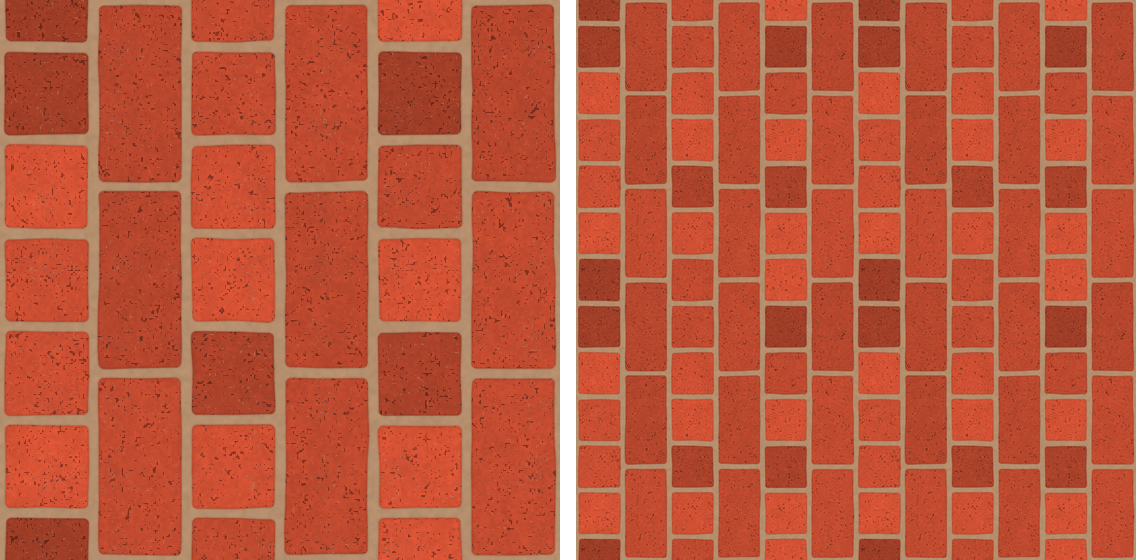
Left: one tile. Right: repeated 2 by 2.
Reproduce this pattern procedurally as a Shadertoy shader.

```glsl
// Clay paving: columns of square bricks alternate with columns of tall bricks in sandy mortar.
// Each brick is a rounded box with a hashed tone and wobbly edges; wrapping value noise
// adds the mottling, dark pits and pale grit, so the tile repeats without a seam.

#define COLUMNS 6.0
#define SQUARE_ROWS 6.0
#define TALL_ROWS 3.0
#define HALF_GAP 0.0092
#define CORNER 0.0095
#define WOBBLE 0.0042
#define GRAIN 288.0
#define PIT_DEPTH 0.36
#define GRIT_AMOUNT 0.38
#define CLAY vec3(1.0, 0.385, 0.247)
#define MORTAR vec3(0.71, 0.56, 0.43)

// Integer hash of a non-negative lattice point, 0 to 1
float hash(vec2 p) {
    uvec2 q = uvec2(p) + 17u;
    uint n = (q.x * 0x9E3779B1u) ^ (q.y * 0x85EBCA77u);
    n = (n ^ (n >> 15)) * 0xC2B2AE3Du;
    n = (n ^ (n >> 13)) * 0x27D4EB2Fu;
    n ^= n >> 16;
    return float(n & 0xFFFFu) / 65535.0;
}

// Value noise that wraps after a whole number of cells
float noise(vec2 p, float period) {
    vec2 cell = floor(p);
    vec2 f = p - cell;
    f = f * f * (3.0 - 2.0 * f);
    vec2 a = floor(mod(cell + 0.5, period));
    vec2 b = floor(mod(cell + 1.5, period));
    return mix(mix(hash(a), hash(vec2(b.x, a.y)), f.x),
               mix(hash(vec2(a.x, b.y)), hash(b), f.x), f.y);
}

// Noise with a given number of cells across the canvas
float layer(vec2 uv, float cells, float shift) {
    return noise((uv + shift) * cells, cells);
}

float roundedBox(vec2 p, vec2 halfSize, float radius) {
    vec2 q = abs(p) - halfSize + radius;
    return length(max(q, 0.0)) + min(max(q.x, q.y), 0.0) - radius;
}

// Signed distance to the brick of this cell; also returns its tone
float brick(vec2 uv, out float tone) {
    float column = floor(uv.x * COLUMNS);
    float tall = mod(column, 2.0);
    float rows = mix(SQUARE_ROWS, TALL_ROWS, tall);
    float y = uv.y * rows + 0.5 * (1.0 - tall);
    vec2 id = floor(mod(vec2(column, floor(y)) + 0.5, vec2(COLUMNS, rows)));
    vec2 size = 1.0 / vec2(COLUMNS, rows);
    vec2 local = (fract(vec2(uv.x * COLUMNS, y)) - 0.5) * size;

    // Fired tone: squares are mostly bright with a few dark, tall ones vary less
    float h = hash(id + 40.0);
    tone = mix(0.825 - 0.22 * h * h, 0.78 - 0.10 * h, tall);

    // Each brick bends its own outline
    vec2 seed = floor(vec2(hash(id + 80.0), hash(id + 120.0)) * 400.0);
    vec2 q = local * 17.0 + seed + 20.0;
    vec2 bend = vec2(noise(q, 512.0), noise(q + 61.0, 512.0)) - 0.5;
    return roundedBox(local + bend * WOBBLE, 0.5 * size - HALF_GAP, CORNER);
}

// Mottled clay with clustered pits and pale grit
vec3 claySurface(vec2 uv, float tone) {
    float mottle = layer(uv, 30.0, 0.13) - 0.5;
    float clumps = layer(uv, 96.0, 0.29);
    float fine = layer(uv, 192.0, 0.41) - 0.5;
    vec3 color = CLAY * tone * (1.02 + 0.05 * mottle + 0.06 * (clumps - 0.5) + 0.07 * fine);
    float pit = 0.72 * layer(uv, GRAIN, 0.0) + 0.28 * clumps;
    color *= 1.0 - PIT_DEPTH * smoothstep(0.68, 0.86, pit);
    float grit = smoothstep(0.85, 0.97, layer(uv, GRAIN, 0.57));
    return mix(color, MORTAR, GRIT_AMOUNT * grit);
}

vec3 mortarSurface(vec2 uv) {
    float sand = 0.6 * layer(uv, 90.0, 0.71) + 0.4 * layer(uv, 180.0, 0.83) - 0.5;
    return MORTAR * (1.0 + 0.09 * sand);
}

void mainImage(out vec4 fragColor, in vec2 fragCoord) {
    vec2 uv = fragCoord / iResolution.xy;
    float pixel = 1.0 / min(iResolution.x, iResolution.y);

    float tone;
    float dist = brick(uv, tone);

    // Darken the brick rim and the mortar right beside it
    vec3 clay = claySurface(uv, tone) * (1.0 - 0.10 * smoothstep(-0.005, 0.0, dist));
    vec3 mortar = mortarSurface(uv) * (1.0 - 0.05 * smoothstep(0.004, 0.0, dist));

    float cover = 1.0 - smoothstep(-pixel, pixel, dist);
    fragColor = vec4(mix(mortar, clay, cover), 1.0);
}
```
